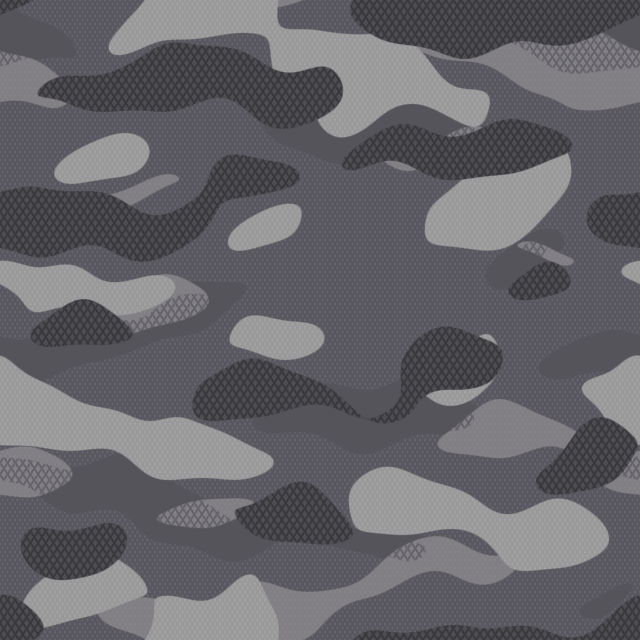
Give the GLSL for this pattern, as a Shadertoy shader.

```glsl
// Grey camouflage cloth: smooth, mostly horizontal patches over a dotted weave.
// Each patch layer is a warped sum of sines cut at a level; dark patches carry
// a diamond mesh. All frequencies are whole numbers, so the canvas tiles.

const float TAU = 6.2831853;

// Colours
const vec3 BASE       = vec3(0.347, 0.343, 0.373);
const vec3 SHADOW     = vec3(0.335, 0.330, 0.358);
const vec3 MID        = vec3(0.505, 0.497, 0.513);
const vec3 LIGHT      = vec3(0.600, 0.600, 0.603);
const vec3 MESH_FILL  = vec3(0.305, 0.302, 0.322);
const vec3 MESH_LINE  = vec3(0.222, 0.220, 0.240);

// Cut levels, in standard deviations of a layer: higher means less area
const float DARK_LEVEL   = 0.77;
const float LIGHT_LEVEL  = 0.72;
const float MID_LEVEL    = 1.05;
const float SHADOW_LEVEL = 0.85;
const float REPULSION    = 0.5;   // how strongly light patches avoid dark ones

// Fine structure, in repeats per canvas
const vec2  MESH_REPEATS = vec2(84.0, 56.0);
const float MESH_HALF_WIDTH = 0.16;
const vec2  DOT_REPEATS  = vec2(128.0, 80.0);
const float DOT_STRENGTH = 0.055;

vec3 hash3(float n) {
    return fract(sin(n * vec3(12.99, 78.23, 37.72)) * 4375.85);
}

// Bends the plane so that patch outlines get hooks and tapered ends
vec2 warp(vec2 p, float seed) {
    vec3 phase = TAU * hash3(seed + 0.37);
    float dx = 0.026 * sin(TAU * (4.0 * p.y + p.x) + phase.x);
    float dy = 0.013 * sin(TAU * (4.0 * p.x + p.y) + phase.y)
             + 0.006 * sin(TAU * (7.0 * p.x - 2.0 * p.y) + phase.z);
    return p + vec2(dx, dy);
}

// Wrapping random field with zero mean and unit deviation, long in x.
// Ten waves pair five vertical frequencies with both slant directions.
float patchField(vec2 p, float seed, float lowestFreq) {
    const int WAVES = 10;
    vec2 q = warp(p, seed);
    float sum = 0.0;
    for (int i = 0; i < WAVES; i++) {
        vec3 h = hash3(seed + 1.7 * float(i));
        float slant = (i % 2 == 0) ? 1.0 : -1.0;
        vec2 freq = vec2(slant * (1.0 + floor(3.0 * h.x * h.x)),
                         lowestFreq + float(i % 5));
        sum += sin(TAU * (dot(freq, q) + h.y));
    }
    return sum / sqrt(0.5 * float(WAVES));
}

// Antialiased area where the field exceeds the level
float cover(float field, float level) {
    float w = max(0.8 * fwidth(field), 1e-4);
    return smoothstep(-w, w, field - level);
}

// Crossing diagonal lines, 1 on a line
float diamondMesh(vec2 p, float pixel) {
    vec2 s = p * MESH_REPEATS;
    vec2 d = abs(fract(vec2(s.x + s.y, s.x - s.y)) - 0.5);
    float w = 0.6 * length(MESH_REPEATS) * pixel;
    return 1.0 - smoothstep(MESH_HALF_WIDTH - w, MESH_HALF_WIDTH + w, min(d.x, d.y));
}

// Staggered dots of the weave, faded out once too small to resolve
float weaveDots(vec2 p, float pixel) {
    vec2 c = cos(TAU * p * DOT_REPEATS);
    float fade = 1.0 - smoothstep(0.3, 0.5, DOT_REPEATS.x * pixel);
    return fade * smoothstep(0.0, 0.8, c.x * c.y);
}

void mainImage(out vec4 fragColor, in vec2 fragCoord) {
    vec2 p = fragCoord / iResolution.xy;
    float pixel = 1.0 / min(iResolution.x, iResolution.y);

    // Patch layers
    float darkField  = patchField(p, 3.1, 2.0);
    float lightField = patchField(p, 27.4, 1.0) - REPULSION * darkField;
    lightField /= sqrt(1.0 + REPULSION * REPULSION);
    float shadowField = patchField(p, 58.9, 2.0);

    float dark   = cover(darkField, DARK_LEVEL);
    float light  = cover(lightField, LIGHT_LEVEL);
    float mid    = cover(patchField(p, 41.6, 2.0), MID_LEVEL);
    float shadow = cover(shadowField, SHADOW_LEVEL);
    float meshedMid = cover(shadowField, 1.1);

    // Fine structure
    float mesh = diamondMesh(p, pixel);
    float dots = weaveDots(p, pixel);

    // Stack the layers from the ground up; shadows are plain, without dots
    vec3 color = mix(BASE + DOT_STRENGTH * dots, SHADOW, shadow);
    vec3 midTone = mix(MID, BASE, 0.7 * mesh * meshedMid);
    color = mix(color, midTone + 0.4 * DOT_STRENGTH * dots, mid);
    color = mix(color, LIGHT + 0.8 * DOT_STRENGTH * dots, light);
    color = mix(color, mix(MESH_FILL, MESH_LINE, mesh), dark);

    fragColor = vec4(color, 1.0);
}
```
